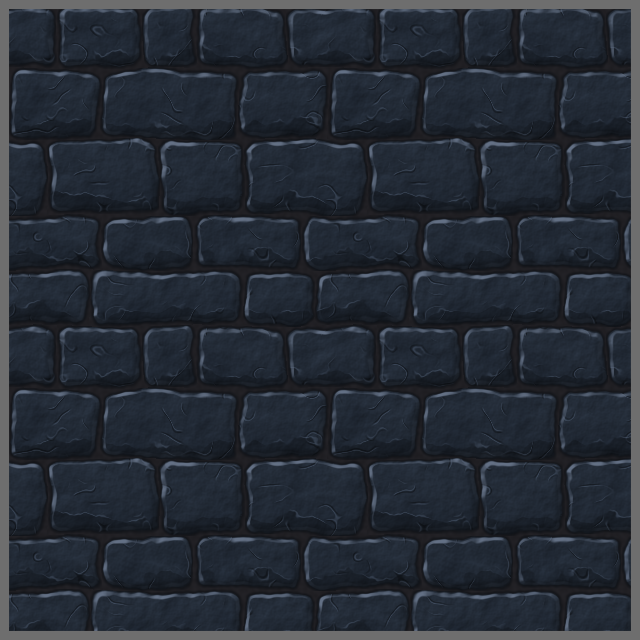
A Shadertoy shader for this texture:

```glsl
// Dark blue painted stone wall: a five-course tile repeated twice each way, inside a grey frame.

const float REPEATS = 2.0;        // tiles across and down
const float FRAME_WIDTH = 0.0143; // in canvas units; lengths below are in tile units
const float HALF_GAP = 0.0095;
const float CORNER = 0.030;
const float EDGE_WARP = 0.015;
const float RIM_DEPTH = 0.007;
const vec2 TO_LIGHT = vec2(-0.6, -0.8);

const vec3 FRAME = vec3(0.43);
const vec3 MORTAR = vec3(0.125, 0.122, 0.138);
const vec3 SHADOW = vec3(0.075, 0.082, 0.100);
const vec3 STONE_DARK = vec3(0.098, 0.125, 0.165);
const vec3 STONE_LIGHT = vec3(0.153, 0.188, 0.237);
const vec3 RIM = vec3(0.39, 0.44, 0.52);

// Course boundaries from the top down, and the joints in each course.
// A fourth joint one tile past the first marks a course of three stones.
const float COURSES[6] = float[6](0.018, 0.214, 0.435, 0.672, 0.844, 1.018);
const vec4 JOINTS[5] = vec4[5](
    vec4(0.180, 0.448, 0.615, 0.898),
    vec4(0.027, 0.315, 0.745, 1.027),
    vec4(0.147, 0.495, 0.763, 1.147),
    vec4(0.320, 0.607, 0.945, 1.320),
    vec4(0.279, 0.758, 0.982, 1.279));

vec2 gradientAt(vec2 cell) {
    float a = 6.2832 * fract(sin(dot(cell, vec2(127.1, 311.7))) * 43758.5);
    return vec2(cos(a), sin(a));
}

float gradientNoise(vec2 p) {
    vec2 i = floor(p), f = p - i;
    vec2 u = f * f * f * (f * (f * 6.0 - 15.0) + 10.0);
    vec2 e = vec2(1.0, 0.0);
    float a = dot(gradientAt(i), f);
    float b = dot(gradientAt(i + e), f - e);
    float c = dot(gradientAt(i + e.yx), f - e.yx);
    float d = dot(gradientAt(i + 1.0), f - 1.0);
    return mix(mix(a, b, u.x), mix(c, d, u.x), u.y);
}

float fbm(vec2 p) {
    float sum = 0.0, amp = 0.6;
    for (int i = 0; i < 4; i++) {
        sum += amp * gradientNoise(p);
        p = mat2(1.6, 1.2, -1.2, 1.6) * p + 7.3;
        amp *= 0.5;
    }
    return sum;
}

// Signed distance to a rounded block with a hand-cut outline
float stoneDistance(vec2 q, vec2 halfSize, vec2 seed) {
    vec2 wobble = vec2(gradientNoise(q * 10.0 + seed), gradientNoise(q * 10.0 + seed + 31.7));
    q += EDGE_WARP * wobble + 0.005 * gradientNoise(q * 34.0 + seed);
    vec2 b = abs(q) - halfSize + CORNER;
    return length(max(b, 0.0)) + min(max(b.x, b.y), 0.0) - CORNER;
}

// Painted stone face, with chipped relief, a lower facet and a worn bright rim
vec3 stoneColor(vec2 q, vec2 halfSize, vec2 seed, float d) {
    float step1 = 0.004;
    float facing = (stoneDistance(q + TO_LIGHT * step1, halfSize, seed) - d) / step1;

    float mottling = fbm(q * 9.0 + seed);
    float relief = fbm(q * 17.0 + seed) - fbm((q + TO_LIGHT * 0.005) * 17.0 + seed);
    float tone = 0.57 + 0.65 * mottling - 0.22 * q.y / halfSize.y;
    vec3 col = mix(STONE_DARK, STONE_LIGHT, clamp(tone, 0.0, 1.0));
    col *= 1.0 + 0.9 * clamp(relief, -0.25, 0.25);

    // Sloping facet broken from the lower face
    float facet = q.y - halfSize.y * 0.60 + 0.09 * fbm(q * 8.0 + seed + 11.0);
    float patchy = smoothstep(-0.05, 0.25, gradientNoise(q * 12.0 + seed + 5.0));
    col *= 1.0 - 0.20 * smoothstep(-0.003, 0.004, facet);
    col += RIM * 0.22 * patchy * smoothstep(0.005, 0.0, abs(facet + 0.003));

    // Fine cracks, lit along one side
    float crack = gradientNoise(q * 15.0 + seed + 19.0) + 0.25 * mottling;
    float sparse = smoothstep(0.08, 0.3, gradientNoise(q * 11.0 + seed + 43.0));
    col *= 1.0 - 0.35 * sparse * smoothstep(0.05, 0.0, abs(crack));
    col += RIM * 0.22 * sparse * smoothstep(0.04, 0.0, abs(crack - 0.07));

    // Shaded far edges and worn lit edges
    col *= 1.0 - 0.30 * smoothstep(-0.030, 0.0, d) * smoothstep(0.2, -0.6, facing);
    float wear = smoothstep(-0.35, 0.4, gradientNoise(q * 19.0 + seed + 71.0));
    float width = 0.004 + 0.006 * wear;
    float rim = smoothstep(width, width * 0.25, abs(d + RIM_DEPTH));
    float lit = 0.12 + 0.88 * smoothstep(0.15, 0.8, facing);
    return mix(col, RIM, rim * lit * (0.25 + 0.75 * wear));
}

void mainImage(out vec4 fragColor, in vec2 fragCoord) {
    vec2 uv = fragCoord / iResolution.xy;
    float pixel = REPEATS / iResolution.y;

    // Tile coordinates run downward, with gently uneven courses
    vec2 p = fract(vec2(uv.x, 1.0 - uv.y) * REPEATS);
    p += 0.004 * sin(6.2832 * vec2(3.0 * p.y, 2.0 * p.x + p.y));

    // Find the stone holding this point
    p.y = mod(p.y - COURSES[0], 1.0) + COURSES[0];
    int row = 0;
    for (int i = 1; i < 5; i++) if (p.y >= COURSES[i]) row = i;
    vec4 joints = JOINTS[row];
    p.x = mod(p.x - joints.x, 1.0) + joints.x;
    int column = 0;
    for (int i = 1; i < 4; i++) if (p.x >= joints[i]) column = i;
    float right = column < 3 ? joints[column + 1] : joints.x + 1.0;
    vec2 low = vec2(joints[column], COURSES[row]);
    vec2 high = vec2(right, COURSES[row + 1]);

    vec2 q = p - 0.5 * (low + high);
    vec2 halfSize = 0.5 * (high - low) - HALF_GAP;
    vec2 seed = vec2(float(row) * 17.3 + 3.1, float(column) * 23.9 + 8.7);
    float d = stoneDistance(q, halfSize, seed);

    vec3 col = mix(SHADOW, MORTAR, smoothstep(0.0, 0.012, d));
    col *= 1.0 + 0.15 * gradientNoise(p * 60.0);
    col = mix(col, stoneColor(q, halfSize, seed, d), smoothstep(pixel, -pixel, d));

    vec2 inset = min(uv, 1.0 - uv);
    float frame = smoothstep(0.5, -0.5, (min(inset.x, inset.y) - FRAME_WIDTH) * iResolution.y);
    fragColor = vec4(mix(col, FRAME, frame), 1.0);
}
```
